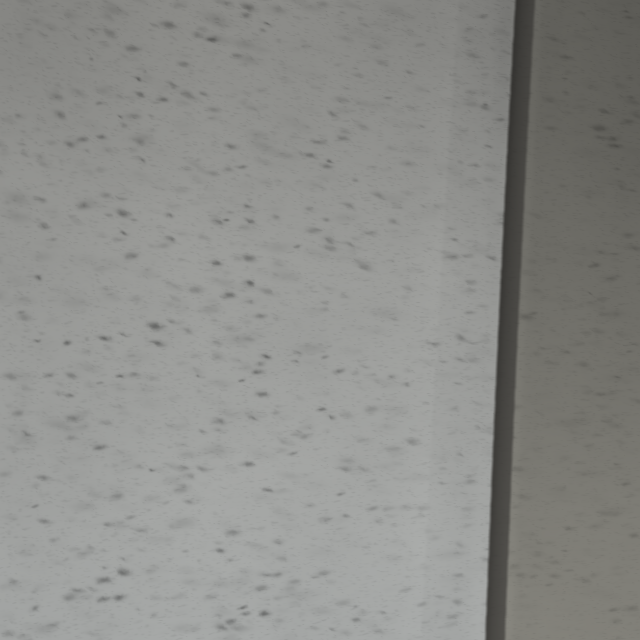
Give the GLSL for this texture, as a Shadertoy shader.

```glsl
// Draws a pale flecked stone wall panel beside a dark, slightly leaning groove.
#define GROOVE_FOOT 0.758
#define GROOVE_LEAN 0.047
#define GROOVE_WIDTH 0.032
#define BAND_OFFSET 0.100
#define FLECK_GRID vec2(40.0, 72.0)
#define FLECK_DEPTH 0.20
#define SMUDGE_GRID vec2(19.0, 40.0)
#define SMUDGE_DEPTH 0.055
#define GRAIN_GRID vec2(95.0, 215.0)
#define GRAIN_DEPTH 0.040
#define STREAK_SLOPE 0.34

vec3 hash3(vec2 p) {
    vec3 q = fract(p.xyx * vec3(0.1031, 0.1030, 0.0973));
    q += dot(q, q.yxz + 33.33);
    return fract((q.xxy + q.yzz) * q.zyx);
}

// Layered sines: a slow, cloudy value near -1..1
float clouds(vec2 p) {
    float sum = 0.0, amp = 0.5;
    for (int i = 0; i < 4; i++) {
        sum += amp * sin(p.x + 1.7 * sin(p.y)) * cos(p.y + 1.3 * sin(p.x * 0.8));
        p = mat2(1.5, 1.1, -1.1, 1.5) * p + 2.3;
        amp *= 0.55;
    }
    return sum;
}

// Cellular spots of random place, size and weight; rarity thins the strong ones
float spots(vec2 p, float rarity) {
    vec2 cell = floor(p), f = fract(p);
    float sum = 0.0;
    for (int j = -1; j <= 1; j++) {
        for (int i = -1; i <= 1; i++) {
            vec2 o = vec2(i, j);
            vec3 h = hash3(cell + o + 17.0);
            vec2 d = o + 0.15 + 0.7 * h.xy - f;
            d.y += (h.x - 0.5) * 0.9 * d.x;
            float size = mix(0.18, 0.42, h.y);
            sum += pow(h.z, rarity) * exp(-dot(d, d) / (size * size));
        }
    }
    return sum;
}

// Brightness of the large panel, before its surface detail
float panelLight(vec2 uv, float toGroove) {
    float light = mix(0.635, 0.590, smoothstep(0.05, 0.65, uv.y));
    light -= 0.068 * smoothstep(0.55, 1.0, uv.y);
    light -= 0.018 * smoothstep(0.35, 0.0, uv.x);
    light -= 0.035 * smoothstep(0.45, 0.8, uv.x) * smoothstep(0.4, 1.0, uv.y);
    // Faint upright band along the groove, with a soft pale line at its start
    float band = toGroove + BAND_OFFSET - 0.012 * uv.y;
    light -= 0.014 * smoothstep(-0.004, 0.004, band);
    light += 0.010 * exp(-pow(band / 0.035, 2.0));
    // Rounded lip: light below, shaded above
    light += mix(0.015, -0.025, uv.y) * exp(-pow((toGroove + 0.012) / 0.016, 2.0));
    return light;
}

void mainImage(out vec4 fragColor, in vec2 fragCoord) {
    vec2 uv = fragCoord / iResolution.xy;

    // Signed distance across the leaning groove, with rough edges
    float edgeX = GROOVE_FOOT + GROOVE_LEAN * uv.y - 0.010 * uv.y * (1.0 - uv.y);
    float toGroove = uv.x - edgeX + 0.0007 * clouds(vec2(3.0, uv.y * 70.0));
    float across = toGroove / GROOVE_WIDTH;
    float pastLeft = smoothstep(-0.003, 0.004, toGroove);
    float pastRight = smoothstep(0.86, 1.08, across);

    // Streak space: slopes down to the right more strongly near the top
    vec2 grainUv = uv;
    grainUv.y += STREAK_SLOPE * uv.y * uv.x - 0.03 * uv.x;
    vec2 warped = grainUv + vec2(0.006, 0.0025) * clouds(grainUv * 85.0);

    // Surface detail, calmer toward the groove
    float calm = mix(1.0, 0.55, smoothstep(0.3, 0.75, uv.x));
    float patches = 0.75 + 0.6 * clouds(uv * vec2(12.0, 16.0) + 1.0);
    float flecks = spots(warped * FLECK_GRID, 7.0) * patches;
    float smudges = spots(warped * SMUDGE_GRID + 31.0, 4.0);
    float grain = spots(warped * GRAIN_GRID + 73.0, 2.0) - 0.35;
    float detail = calm * (FLECK_DEPTH * flecks + SMUDGE_DEPTH * (smudges - 0.15));
    detail += GRAIN_DEPTH * grain;
    detail -= 0.012 * clouds(uv * 9.0);

    // Large panel: cool below, neutral above
    float light = panelLight(uv, toGroove) - detail;
    vec3 tint = mix(vec3(0.992, 1.006, 0.998), vec3(1.002, 1.002, 0.978), uv.y);
    vec3 panel = light * tint;

    // Shaded side panel
    float sideLight = mix(0.492, 0.365, smoothstep(-0.05, 1.05, uv.y));
    sideLight -= 0.020 * smoothstep(0.88, 1.0, uv.x) * uv.y;
    sideLight += 0.014 * exp(-pow((across - 1.15) / 0.22, 2.0));
    vec3 side = (sideLight - 0.65 * detail) * vec3(1.01, 1.0, 0.945);

    // Groove: darkest by its left wall, dusty toward the right
    float depthLight = mix(0.275, 0.225, uv.y) + 0.035 * smoothstep(0.2, 1.0, across);
    depthLight -= 0.025 * exp(-pow((across - 0.1) / 0.18, 2.0)) + 0.25 * GRAIN_DEPTH * grain;
    vec3 groove = depthLight * vec3(1.02, 1.0, 0.95);

    vec3 color = mix(panel, groove, pastLeft);
    color = mix(color, side, pastRight);
    fragColor = vec4(clamp(color, 0.0, 1.0), 1.0);
}
```
